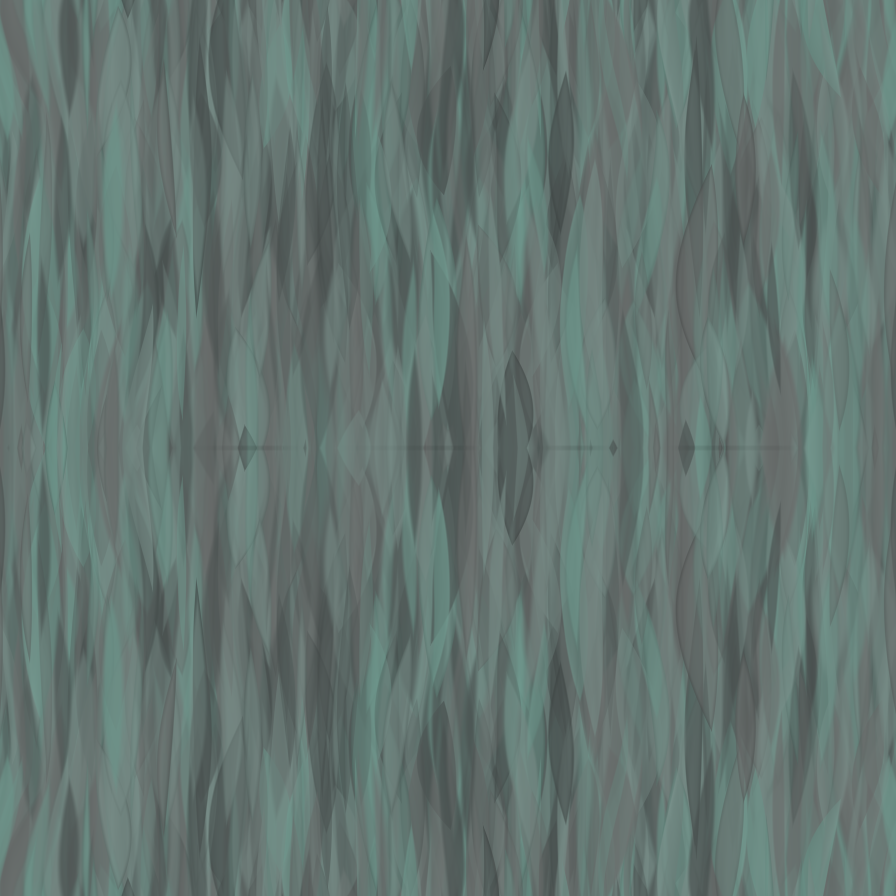
This texture is drawn by a Shadertoy shader. Its source:

```glsl
// Painted bark: translucent vertical brush strokes in teal, sage and grey.
// Layers of bent spindles are scattered on wrapping grids, swayed by periodic
// noise and mirrored about the canvas centre so that the result tiles.

vec4 hash4(vec2 p) {
    vec4 q = fract(p.xyxy * vec4(0.1031, 0.1030, 0.0973, 0.1099));
    q += dot(q, q.wzxy + 33.33);
    return fract((q.xxyz + q.yzzw) * q.zywx);
}

// Value noise that repeats after a whole number of cells
float wrapNoise(vec2 p, vec2 cells) {
    p *= cells;
    vec2 id = floor(p), f = fract(p);
    f = f * f * (3.0 - 2.0 * f);
    float a = hash4(mod(id, cells) + 11.0).x;
    float b = hash4(mod(id + vec2(1, 0), cells) + 11.0).x;
    float c = hash4(mod(id + vec2(0, 1), cells) + 11.0).x;
    float d = hash4(mod(id + vec2(1, 1), cells) + 11.0).x;
    return mix(mix(a, b, f.x), mix(c, d, f.x), f.y);
}

vec3 paintColour(float pick) {
    vec3 dark = vec3(0.285, 0.315, 0.31);
    vec3 grey = vec3(0.405, 0.42, 0.415);
    vec3 sage = vec3(0.455, 0.535, 0.515);
    vec3 teal = vec3(0.42, 0.575, 0.535);
    return pick < 0.23 ? dark : pick < 0.5 ? grey : pick < 0.76 ? sage : teal;
}

// Paints one layer of spindle strokes over the ground colour
vec3 paintStrokes(vec3 ground, vec2 p, vec2 grid, float seed) {
    vec2 g = p * grid, cell = floor(g);
    float pixel = 1.5 / iResolution.y;
    for (int j = -1; j <= 1; j++)
    for (int i = -1; i <= 1; i++) {
        vec2 id = cell + vec2(i, j);
        vec2 key = mod(id, grid) + seed * vec2(37.0, 71.0);
        vec4 place = hash4(key), look = hash4(key + 157.3), finish = hash4(key + 311.7);

        // Bent spindle, pointed at both ends
        vec2 d = g - id - 0.5 - 0.7 * (place.xy - 0.5);
        float t = d.y / mix(0.55, 1.05, place.z);
        if (abs(t) > 1.0) continue;
        d.x += (look.x - 0.5) * 0.5 * t + (look.y - 0.5) * 0.5 * t * t;
        float halfWidth = mix(0.17, 0.5, place.w) * (1.0 - t * t);
        float inside = (halfWidth - abs(d.x)) / grid.x;
        float cover = smoothstep(0.0, pixel + 0.007 * finish.y * finish.y, inside);

        // Greyer and darker paint gathers near the middle of the canvas
        vec2 home = (id + 0.5) / grid;
        float tone = wrapNoise(home, vec2(6, 4)) - 0.5 + 0.22 * cos(6.2831853 * home.x);
        vec3 paint = paintColour(look.w + 0.4 * tone);

        // Shade across the stroke and a thin dark rim on some of them
        float side = clamp(d.x / max(halfWidth, 0.01), -1.0, 1.0);
        paint *= 1.0 + 0.2 * side * (look.z - 0.5);
        float rim = 1.0 - smoothstep(0.0, 0.005, inside);
        paint *= 1.0 - 0.22 * rim * step(0.55, finish.z);
        ground = mix(ground, paint, cover * mix(0.25, 0.7, finish.x));
    }
    return ground;
}

void mainImage(out vec4 fragColor, in vec2 fragCoord) {
    vec2 uv = fragCoord / iResolution.xy;
    vec2 folded = 0.5 - abs(uv - 0.5);
    vec2 upright = vec2(uv.x, folded.y);

    // Gentle sideways sway of the fibres
    folded.x += 0.035 * (wrapNoise(folded, vec2(7, 6)) - 0.5);
    upright.x += 0.035 * (wrapNoise(upright, vec2(7, 6)) - 0.5);

    // Mirrored layers first, from broad to narrow
    vec3 colour = vec3(0.39, 0.46, 0.445);
    for (int k = 0; k < 6; k++) {
        float n = float(k);
        colour = paintStrokes(colour, folded, vec2(14.0 + 3.0 * n, 5.0 + mod(n, 4.0)), n + 1.0);
    }
    // Two layers that break the left-right symmetry
    colour = paintStrokes(colour, upright, vec2(19, 8), 8.0);
    colour = paintStrokes(colour, upright, vec2(34, 7), 9.0);

    // Fine bristle streaks
    colour *= 1.0 + 0.035 * (wrapNoise(upright, vec2(170, 9)) - 0.5);

    // Faint broken crease along the horizontal fold
    float crease = 1.0 - smoothstep(0.001, 0.004, abs(uv.y - 0.5));
    colour *= 1.0 - 0.14 * crease * smoothstep(0.45, 0.8, wrapNoise(uv, vec2(14, 3)));

    fragColor = vec4(colour, 1.0);
}
```
